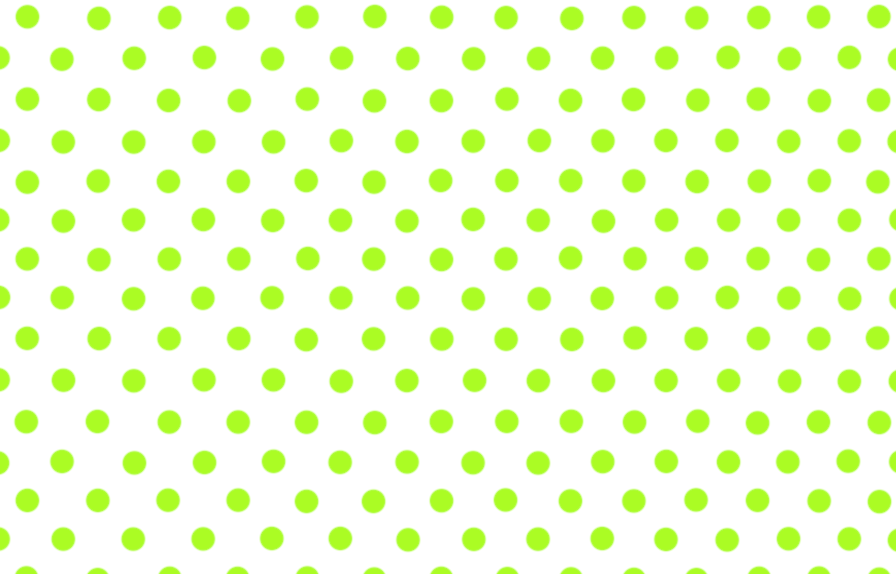
Write a Shadertoy shader that draws this pattern.

```glsl
// Staggered lime polka dots on white, with slightly uneven columns and rows.

// Lengths are fractions of the canvas width; rows run down from the top.
const vec3 PAPER = vec3(1.0);
const vec3 LIME = vec3(0.67, 0.99, 0.14);
const vec3 LIME_RIM = vec3(0.69, 0.99, 0.25);
const float RADIUS = 0.0134;
const float CORE = 0.87;            // share of the radius in full colour
const float SOFTNESS = 0.0027;      // width of the edge fade
const vec2 FIRST = vec2(0.0299, 0.0195);
const float COL_STEP = 0.0804;
const float COL_SQUEEZE = 0.00056;  // columns tighten to the right
const float LAST_COL = 13.0;
const vec2 X_LIMITS = vec2(-0.0026, 1.0045);
const float ROW_STEP = 0.04474;
const float ROW_SWAY = 0.0042;
const float ROW_PERIOD = 7.0;
const float JITTER = 0.0011;
const float PI = 3.14159;

vec2 hash2(vec2 p) {
    vec3 q = fract(p.xyx * vec3(0.1031, 0.1030, 0.0973));
    q += dot(q, q.yzx + 33.33);
    return fract((q.xx + q.yz) * q.zy);
}

// Centre of a dot; odd rows use half-integer columns.
vec2 dotCentre(float col, float row) {
    float x = FIRST.x + COL_STEP * col - COL_SQUEEZE * col * col;
    float wave = sin(PI * row / ROW_PERIOD);
    float y = FIRST.y + ROW_STEP * row + ROW_SWAY * wave * wave;
    vec2 offset = (hash2(vec2(col * 2.0 + 5.0, row + 11.0)) - 0.5) * 2.0 * JITTER;
    return vec2(clamp(x, X_LIMITS.x, X_LIMITS.y), y) + offset;
}

// Fractional column at x, the inverse of the column spacing.
float columnAt(float x) {
    float root = COL_STEP * COL_STEP - 4.0 * COL_SQUEEZE * (x - FIRST.x);
    return (COL_STEP - sqrt(max(root, 0.0))) / (2.0 * COL_SQUEEZE);
}

float nearestDot(vec2 p) {
    float nearest = 1.0;
    float baseRow = round((p.y - FIRST.y) / ROW_STEP);
    float baseCol = columnAt(p.x);
    for (int j = -1; j <= 1; j++) {
        float row = baseRow + float(j);
        float stagger = 0.5 * mod(row, 2.0);
        float rowCol = round(baseCol - stagger) + stagger;
        for (int i = -1; i <= 1; i++) {
            float col = clamp(rowCol + float(i), -stagger, LAST_COL + stagger);
            nearest = min(nearest, distance(p, dotCentre(col, row)));
        }
    }
    return nearest;
}

void mainImage(out vec4 fragColor, in vec2 fragCoord) {
    float pixel = 1.0 / iResolution.x;
    vec2 p = vec2(fragCoord.x, iResolution.y - fragCoord.y) * pixel;
    float d = nearestDot(p);

    // Squared fade leaves a faint pale fringe outside each dot.
    float fade = max(SOFTNESS, 1.4 * pixel);
    float coverage = clamp(0.62 - (d - RADIUS) / fade, 0.0, 1.0);
    coverage *= coverage;

    float rim = smoothstep(CORE - 0.04, CORE + 0.04, d / RADIUS);
    vec3 ink = mix(LIME, LIME_RIM, rim);
    fragColor = vec4(mix(PAPER, ink, coverage), 1.0);
}
```
